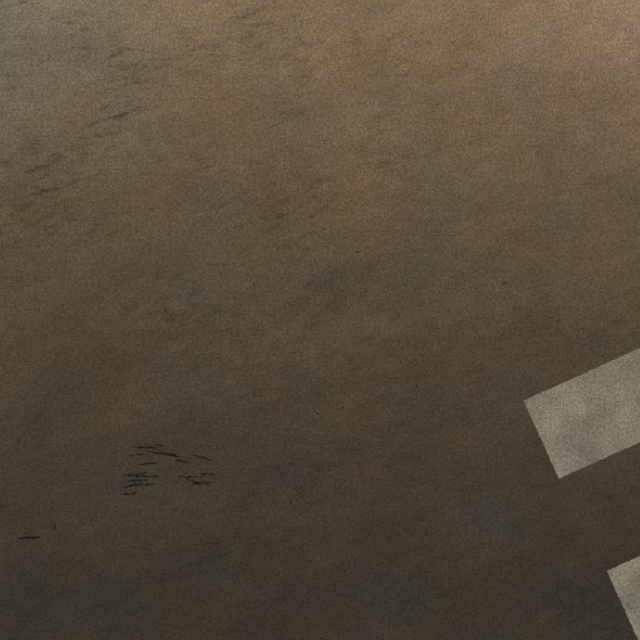
Give the GLSL for this texture, as a Shadertoy shader.

```glsl
// Worn, dim concrete floor lit from the top, with two pale painted bars at right.
// A tinted light ramp is mottled by layered gradient noise, then marked with
// soft streaks, pits, faint scratches and dark scuffs placed by hashed loops.
const vec3 SHADE_COLOR = vec3(0.232, 0.208, 0.174);
const vec3 LIT_COLOR   = vec3(0.492, 0.418, 0.318);
const vec3 GREY_TINT   = vec3(-0.015, 0.018, 0.050);
const vec3 PINK_TINT   = vec3(0.070, 0.045, 0.055);
const vec3 PAINT_COLOR = vec3(0.485, 0.455, 0.400);
const vec3 MARK_COLOR  = vec3(0.105, 0.100, 0.088);
const float LIGHT_FALLOFF = 1.55;
const float MOTTLE = 0.14;
const float FINE_MOTTLE = 0.12;
const float GRAIN = 0.17;
const float BAR_ANGLE = 0.425;
const float BAR_WIDTH = 0.134;
const float STREAK_ANGLE = 0.25;
const int SCUFFS = 20;
const int SCRATCHES = 16;

vec2 hash2(vec2 p) {
    vec3 q = fract(vec3(p.xyx) * vec3(0.1031, 0.1030, 0.0973));
    q += dot(q, q.yzx + 33.33);
    return fract((q.xx + q.yz) * q.zy);
}
// Gradient noise, roughly -0.7 to 0.7
float cornerSlope(vec2 cell, vec2 offset, vec2 f) {
    float angle = 6.2832 * hash2(cell + offset + 57.0).x;
    return dot(vec2(cos(angle), sin(angle)), f - offset);
}
float noise(vec2 p) {
    vec2 i = floor(p), f = p - i;
    vec2 u = f * f * f * (f * (f * 6.0 - 15.0) + 10.0);
    float low = mix(cornerSlope(i, vec2(0, 0), f), cornerSlope(i, vec2(1, 0), f), u.x);
    float high = mix(cornerSlope(i, vec2(0, 1), f), cornerSlope(i, vec2(1, 1), f), u.x);
    return mix(low, high, u.y);
}
float fbm(vec2 p) {
    float sum = 0.0, gain = 0.6;
    for (int i = 0; i < 5; i++) {
        sum += gain * noise(p);
        p = mat2(1.6, 1.2, -1.2, 1.6) * p + 7.3;
        gain *= 0.55;
    }
    return sum;
}
vec2 turn(vec2 p, float angle) {
    float c = cos(angle), s = sin(angle);
    return vec2(c * p.x + s * p.y, c * p.y - s * p.x);
}
// Tapered, slightly bent stroke centred at the origin
float stroke(vec2 p, float angle, float halfLength, float width, float px) {
    p = turn(p, angle);
    float along = p.x / halfLength;
    p.y += 0.002 * noise(p.xx * 70.0 + angle * 40.0);
    float taper = width * sqrt(max(1.0 - along * along, 0.0));
    return (1.0 - smoothstep(taper - px, taper + px, abs(p.y))) * step(abs(along), 1.0);
}
// Painted bar running right from its upper left corner
float bar(vec2 p, vec2 corner, float px) {
    p = turn(p - corner, BAR_ANGLE);
    p += 0.0012 * noise(p * 110.0);
    return smoothstep(-px, px, min(p.x, min(-p.y, p.y + BAR_WIDTH)));
}
// Sparse ragged pits, one candidate per cell
float pits(vec2 p, float cells, float px) {
    p += 0.0025 * vec2(noise(p * 150.0), noise(p * 150.0 + 40.0));
    vec2 cell = floor(p * cells);
    vec2 place = hash2(cell + 11.0), kind = hash2(cell + 83.0);
    vec2 d = (p * cells - cell - 0.15 - 0.7 * place) / cells;
    d = turn(d, 6.28 * kind.y) * vec2(0.7, 1.2);
    float radius = mix(0.0010, 0.0036, place.x * place.y);
    return step(kind.x, 0.07) * kind.y * (1.0 - smoothstep(radius - px, radius + px, length(d)));
}

void mainImage(out vec4 fragColor, in vec2 fragCoord) {
    vec2 uv = fragCoord / iResolution.xy;
    float px = 1.0 / iResolution.y;
    // Light ramp with cool left and rosy right upper corners
    float height = clamp(uv.y + 0.04 * (uv.x - 0.5) * uv.y + 0.07 * fbm(uv * 2.5), 0.0, 1.0);
    vec3 color = mix(SHADE_COLOR, LIT_COLOR, pow(height, LIGHT_FALLOFF));
    color += GREY_TINT * (1.0 - smoothstep(0.0, 0.45, length(uv - vec2(0.0, 1.0))));
    color += PINK_TINT * (1.0 - smoothstep(0.0, 0.32, length(uv - 1.0)));
    // Cloudy mottling, coarse and fine, with a drift between brown and grey
    vec2 grainDir = turn(uv, STREAK_ANGLE);
    color *= 1.0 + MOTTLE * fbm(grainDir * vec2(6.0, 11.0) + 3.0);
    color *= 1.0 + FINE_MOTTLE * fbm(grainDir * vec2(32.0, 55.0) + 13.0);
    color += vec3(0.028, 0.002, -0.022) * fbm(uv * 8.0 + 19.0);
    // Smudgy wear, strongest in the upper left
    float wear = smoothstep(0.40, 0.75, uv.y) * (1.0 - smoothstep(0.15, 0.75, uv.x));
    float streaks = fbm(grainDir * vec2(28.0, 85.0) + 0.8 * fbm(uv * 30.0));
    float patches = smoothstep(-0.15, 0.35, fbm(uv * 7.0 + 31.0));
    color *= 1.0 - (0.08 + 0.24 * wear) * patches * smoothstep(-0.05, 0.5, streaks);
    // Pits and broken hairline scratches
    float marks = 0.8 * pits(uv, 21.0, px);
    float broken = smoothstep(-0.2, 0.2, noise(uv * 90.0));
    for (int i = 0; i < SCRATCHES; i++) {
        vec2 r = hash2(vec2(i, 5)), s = hash2(vec2(i, 29));
        vec2 center = vec2(0.45 * r.x, 0.50 + 0.42 * r.y);
        float angle = s.x < 0.2 ? -0.85 : STREAK_ANGLE + 0.7 * (s.x - 0.5);
        marks = max(marks, 0.3 * broken * stroke(uv - center, angle, 0.012 + 0.025 * s.y, 0.0008, px));
    }
    // Arched cluster of dark scuffs, plus one apart at the lower left
    float rough = 0.7 + 0.9 * noise(uv * 140.0);
    for (int i = 0; i < SCUFFS; i++) {
        vec2 r = hash2(vec2(i, 47)) - 0.5, s = hash2(vec2(i, 71));
        vec2 center = vec2(0.262 + 0.125 * r.x, 0.278 - 6.0 * 0.0156 * r.x * r.x + 0.06 * r.y);
        float angle = 0.3 * (s.x - 0.5) - 0.4 * r.x;
        marks = max(marks, rough * stroke(uv - center, angle, 0.008 + 0.015 * s.y, 0.0016, px));
    }
    marks = max(marks, 0.8 * stroke(uv - vec2(0.045, 0.16), 0.03, 0.018, 0.0022, px));
    color = mix(color, MARK_COLOR, clamp(marks, 0.0, 1.0));
    // Painted bars with faded patches
    float paint = max(bar(uv, vec2(0.818, 0.374), px), bar(uv, vec2(0.948, 0.108), px));
    float fade = 1.0 + 0.22 * fbm(uv * 18.0) + 0.05 * smoothstep(-0.02, 0.02, fbm(uv * 11.0 + 5.0));
    color = mix(color, PAINT_COLOR * fade, 0.96 * paint);
    // Fine surface grain
    color *= 1.0 + GRAIN * (0.8 * noise(uv * 190.0) + noise(uv * 350.0 + 9.3));
    fragColor = vec4(color, 1.0);
}
```
